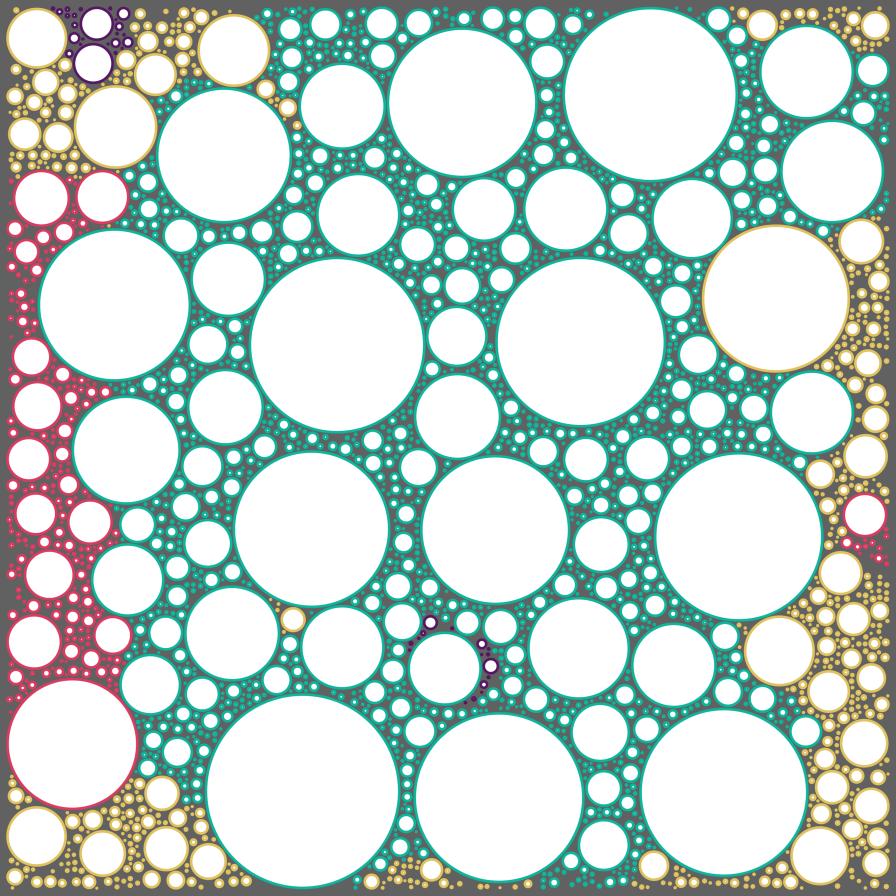
Write a Shadertoy shader that draws this pattern.

```glsl
// Dense packing of outlined white discs on grey, rim colours grouped by region.

vec2 hash2(vec2 p) {
    return fract(sin(vec2(dot(p, vec2(127.1, 311.7)), dot(p, vec2(269.5, 183.3)))) * 43758.5453);
}

float valueNoise(vec2 p) {
    vec2 i = floor(p), f = fract(p);
    f = f * f * (3.0 - 2.0 * f);
    return mix(mix(hash2(i).x, hash2(i + vec2(1, 0)).x, f.x),
               mix(hash2(i + vec2(0, 1)).x, hash2(i + vec2(1, 1)).x, f.x), f.y);
}

// Teal core, golden outskirts, a few pink and violet clusters
vec3 rimColour(vec3 disc) {
    vec2 c = disc.xy;
    float n = valueNoise(c * 6.0 + 3.0) - 0.5;
    float spread = length((c - vec2(0.58, 0.52)) * vec2(1.0, 0.75)) + 0.3 * n;
    vec3 colour = spread < 0.39 ? vec3(0.05, 0.71, 0.61) : vec3(0.88, 0.76, 0.37);
    bool leftEdge = c.x + 0.12 * n < 0.085 && abs(c.y - 0.48) < 0.32;
    if (leftEdge || length(c - vec2(0.98, 0.4)) < 0.04) colour = vec3(0.86, 0.23, 0.38);
    float violet = min(length(c - vec2(0.5, 0.26)), length(c - vec2(0.1, 0.97)));
    if (violet < 0.05 && disc.z < 0.03) colour = vec3(0.33, 0.09, 0.39);
    return colour;
}

void mainImage(out vec4 fragColor, in vec2 fragCoord) {
    vec2 p = fragCoord / iResolution.xy;
    float px = 1.0 / iResolution.y;
    float rim = 0.0029;

    vec3 discs[54];            // centre and radius of the discs near this point
    int count = 0;
    float nearest = 1.0;
    vec3 nearestDisc = vec3(0.0);
    float size = 0.25;

    // Each level halves the cells and fills the gaps left by larger discs
    for (int level = 0; level < 6; level++) {
        if (nearest < -rim - 2.0 * px) break;
        float lv = float(level);
        bool swapAxes = (level & 1) == 1;
        vec2 q = swapAxes ? p.yx : p;
        int coarser = count;
        int span = level == 5 ? 0 : 1;

        for (int j = -span; j <= span; j++) {
            float row = floor(q.y / size + 0.37 * lv) + float(j);
            float slide = hash2(vec2(row, lv * 7.0 + 2.0)).x;
            for (int i = -span; i <= span; i++) {
                float col = floor(q.x / size + slide) + float(i);
                vec2 mid = vec2(col + 0.5 - slide, row + 0.5 - 0.37 * lv) * size;
                vec2 seed = vec2(col, row) + 19.7 * lv;
                vec2 pick = hash2(seed + 0.31);
                float cap = size * mix(level == 0 ? 0.3 : 0.36, 0.49, pick.x);

                // Random climb towards the roomiest spot in the cell
                vec2 spot = mid;
                float radius = 0.0, reach = size;
                for (int t = 0; t < 14; t++) {
                    vec2 c = spot + (hash2(seed + 3.17 * float(t)) - 0.5) * reach;
                    vec2 off = abs(c - mid), edge = min(c, 1.0 - c);
                    float room = min(0.5 * size - max(off.x, off.y) - 0.0005,
                                     min(edge.x, edge.y) - 0.007);
                    room = min(room, cap);
                    vec2 centre = swapAxes ? c.yx : c;
                    for (int k = 0; k < coarser; k++) {
                        if (room <= radius) break;
                        room = min(room, length(centre - discs[k].xy) - discs[k].z - 0.0008);
                    }
                    if (room > radius) {
                        radius = room;
                        spot = c;
                    }
                    if (radius > 0.0) reach *= 0.86;
                    if (radius >= cap) break;
                }

                // Small discs thin out towards the border
                vec2 border = min(spot, 1.0 - spot);
                float density = 0.45 + smoothstep(0.0, 0.1, min(border.x, border.y));
                if (radius < 0.22 * size || (level > 2 && pick.y > density)) continue;

                vec3 disc = vec3(swapAxes ? spot.yx : spot, radius);
                float d = length(p - disc.xy) - radius;
                if (d < 1.5 * size) {
                    discs[count] = disc;
                    count++;
                }
                if (d < nearest) {
                    nearest = d;
                    nearestDisc = disc;
                }
            }
        }
        size *= 0.5;
    }

    // Grey ground, coloured rim, white inside
    float soft = 0.7 * px;
    vec3 colour = mix(rimColour(nearestDisc), vec3(0.38), smoothstep(-soft, soft, nearest));
    colour = mix(vec3(1.0), colour, smoothstep(-soft, soft, nearest + rim));
    fragColor = vec4(colour, 1.0);
}
```
